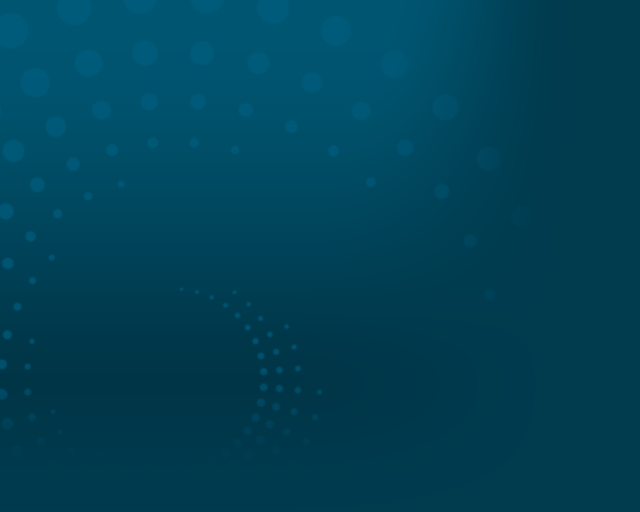
A Shadertoy shader for this background:

```glsl
const vec3 BASE_COLOR = vec3(0.0, 0.230, 0.307);
const vec3 GLOW_COLOR = vec3(0.0, 0.332, 0.440);
const vec3 POOL_COLOR = vec3(0.0, 0.207, 0.277);
const vec3 DOT_COLOR = vec3(0.0, 0.360, 0.490);

// Lengths are in canvas heights.
const vec2 SPIRAL_CENTER = vec2(0.339, 0.259);
const float INNER_RADIUS = 0.1767;
const float RING_RATIO = 1.1745;
const float LAST_RING = 9.0;
const float DOTS_PER_TURN = 36.0;
const float ARM_SHIFT = 3.0;    // dots each arm moves on per ring
const float ARM_GAP = 17.0;     // dots between the two arm tips
const float TIP_SIZE = 0.017;   // dot radius relative to ring radius
const float SIZE_GROWTH = 0.0028;
const float MAX_SIZE = 0.046;
const float DOT_OPACITY = 0.72;

const float TAU = 6.2831853;

vec3 background(vec2 p) {
    // Glow from the upper left, cut off by a soft edge on the right
    float rise = smoothstep(0.27, 0.93, p.y);
    float edgeStart = mix(0.42, 0.78, p.y);
    float glow = rise * (1.0 - smoothstep(edgeStart, 1.12, p.x));
    vec3 color = mix(BASE_COLOR, GLOW_COLOR, glow);

    // Dark pool across the lower left
    float pool = exp(-pow((p.y - 0.25) / 0.13, 2.0));
    pool *= 1.0 - smoothstep(0.55, 1.1, p.x);
    return mix(color, POOL_COLOR, 0.9 * pool);
}

// Dots on a log-polar grid, growing away from the tips of two spiral arms
float spiralDots(vec2 p, float pixel) {
    vec2 q = p - SPIRAL_CENTER;
    float logRing = log(max(length(q), 0.001) / INNER_RADIUS) / log(RING_RATIO);
    float ring = floor(logRing + 0.5);
    float slot = floor(atan(q.x, q.y) / TAU * DOTS_PER_TURN);

    float ringRadius = INNER_RADIUS * pow(RING_RATIO, ring);
    float angle = (slot + 0.5) * TAU / DOTS_PER_TURN;
    vec2 dotCenter = ringRadius * vec2(sin(angle), cos(angle));

    // Steps past the nearest arm tip; negative in the empty gap
    float tip = ARM_SHIFT * ring;
    float steps = max(slot - tip, tip - ARM_GAP - slot);
    float inside = step(0.0, steps) * step(0.0, ring) * step(ring, LAST_RING);

    float size = ringRadius * min(TIP_SIZE + SIZE_GROWTH * steps, MAX_SIZE);
    float softness = pixel + 0.0012;
    float cover = 1.0 - smoothstep(-softness, softness, length(q - dotCenter) - size);
    return inside * cover;
}

// Dots dissolve toward the right and the bottom
float dotFade(vec2 p) {
    float side = clamp((1.06 - p.x) / 0.41, 0.0, 1.0);
    return side * smoothstep(0.07, 0.32, p.y);
}

void mainImage(out vec4 fragColor, in vec2 fragCoord) {
    vec2 p = fragCoord / iResolution.y;
    float dots = spiralDots(p, 1.0 / iResolution.y) * dotFade(p);
    vec3 color = mix(background(p), DOT_COLOR, DOT_OPACITY * dots);
    fragColor = vec4(color, 1.0);
}
```
